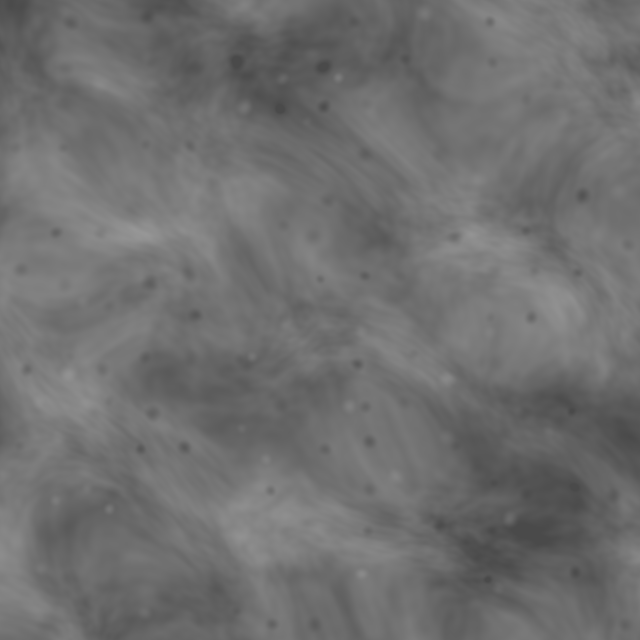
A three.js fragment shader for this texture:

```glsl
// Soft grey cloud texture: warped gradient noise, drawn out along a falling
// diagonal, over a faint large-scale light slope. Small blurred dark specks
// and a few pale ones are scattered on jittered grids.

varying vec2 vUv;

const float MID_GREY = 0.437;
const float CLOUD_CONTRAST = 0.185;
const float SLOPE_CONTRAST = 0.055;
const vec3 TINT = vec3(1.0);

float hash(vec2 p) {
  vec3 q = fract(vec3(p.xyx) * 0.1031);
  q += dot(q, q.yzx + 33.33);
  return fract((q.x + q.y) * q.z);
}

mat2 rotation(float angle) {
  float c = cos(angle), s = sin(angle);
  return mat2(c, s, -s, c);
}

// Contribution of one lattice corner with a random unit gradient
float corner(vec2 cell, vec2 offset) {
  float angle = 6.2832 * hash(cell + 57.0);
  return dot(vec2(cos(angle), sin(angle)), offset);
}

float gradientNoise(vec2 p) {
  vec2 i = floor(p), f = fract(p);
  vec2 u = f * f * f * (f * (f * 6.0 - 15.0) + 10.0);
  vec2 e = vec2(1.0, 0.0);
  float low = mix(corner(i, f), corner(i + e.xy, f - e.xy), u.x);
  float high = mix(corner(i + e.yx, f - e.yx), corner(i + e.xx, f - e.xx), u.x);
  return mix(low, high, u.y);
}

// Octaves are turned against each other to hide the lattice
float fbm(vec2 p, float gain) {
  float sum = 0.0, amplitude = 1.0;
  for (int k = 0; k < 5; k++) {
    sum += amplitude * gradientNoise(p);
    p = rotation(0.65) * p * 2.03 + 17.3;
    amplitude *= gain;
  }
  return sum;
}

// Clouds stretched along the given direction, with gently bent outlines
float clouds(vec2 uv, float direction, vec2 frequency) {
  vec2 p = rotation(-direction) * uv * frequency.x;
  p.y *= frequency.y / frequency.x;
  vec2 bend = vec2(gradientNoise(p * 1.4 + 31.0), gradientNoise(p * 1.4 + 73.0));
  return fbm(p + 0.35 * bend + 11.0, 0.62);
}

// Soft round specks, at most one per grid cell, each kept inside its cell
float specks(vec2 uv, float grid, float share, float radius, float seed) {
  vec2 p = uv * grid;
  vec2 cell = floor(p) + seed;
  vec2 centre = 0.3 + 0.4 * vec2(hash(cell + 3.1), hash(cell + 8.7));
  float size = radius * mix(0.55, 1.0, hash(cell + 14.2));
  float strength = mix(0.3, 1.0, pow(hash(cell + 21.9), 2.0));
  float present = step(hash(cell), share);
  float d = length(fract(p) - centre);
  return present * strength * (1.0 - smoothstep(0.0, size, d));
}

void main() {
  // Light slope: darker at the upper left, paler at the upper right
  float slope = (vUv.x - 0.5) * (vUv.y - 0.2);

  float grey = MID_GREY + SLOPE_CONTRAST * slope;
  grey += CLOUD_CONTRAST * clouds(vUv, -0.6, vec2(2.7, 3.9));

  // Fine mottling
  grey += 0.012 * gradientNoise(vUv * 48.0);

  // Dark and pale specks
  vec2 wobble = 0.003 * vec2(gradientNoise(vUv * 30.0), gradientNoise(vUv * 30.0 + 40.0));
  grey -= 0.10 * specks(vUv + wobble, 15.0, 0.38, 0.27, 5.0);
  grey -= 0.07 * specks(rotation(0.4) * vUv + wobble, 8.0, 0.25, 0.22, 90.0);
  grey += 0.09 * specks(rotation(0.9) * vUv + wobble, 13.0, 0.14, 0.24, 160.0);

  gl_FragColor = vec4(TINT * clamp(grey, 0.29, 0.64), 1.0);
}
```
